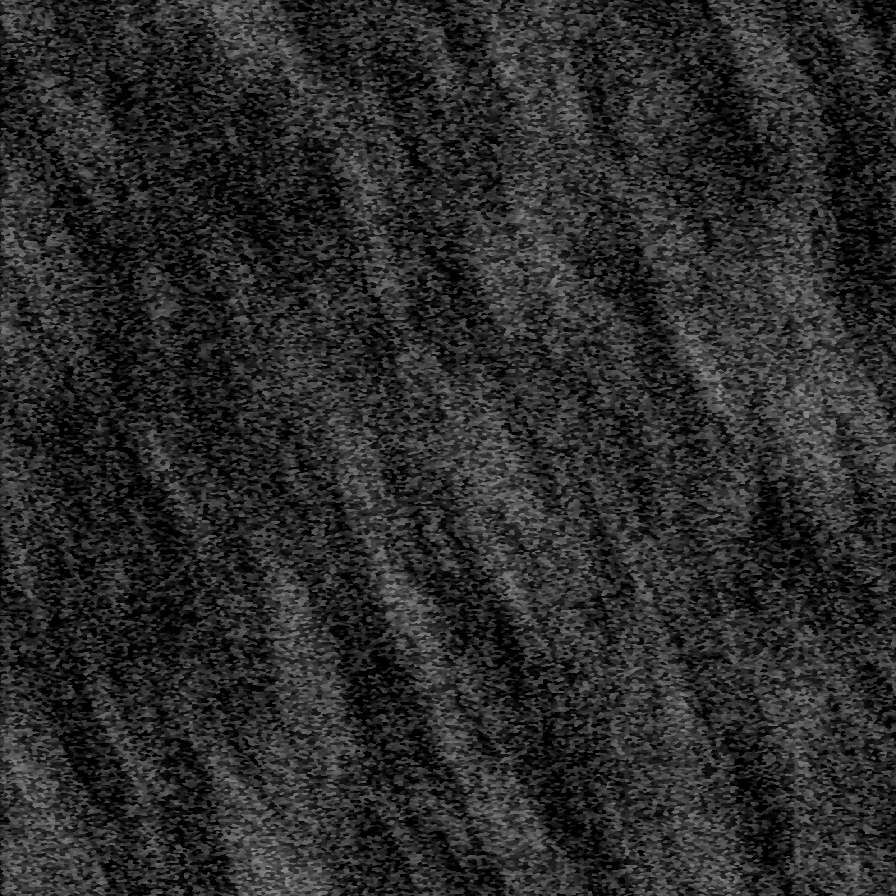
Give the GLSL for this texture, as a Shadertoy shader.

```glsl
// Dark brushed grain: short horizontal flecks of grey over soft slanted streaks.
// Both come from one smooth cellular noise, stretched sideways for the flecks
// and along the slant, in three layers of rising detail, for the streaks.

const float BASE_GREY = 0.162;
const float GRAIN_CONTRAST = 0.37;
const vec2  GRAIN_CELLS = vec2(195.0, 375.0);   // flecks per canvas side
const float GRAIN_SHARPNESS = 14.0;

const float STREAK_TILT = 0.36;                 // radians away from vertical
const vec2  STREAK_CELLS = vec2(17.0, 4.0);     // across, along
const float STREAK_CONTRAST = 0.18;
const float STREAK_SHARPNESS = 5.0;
const float STREAK_FALLOFF = 0.88;
const float STREAK_DETAIL = 2.1;
const int   STREAK_LAYERS = 3;
const float BEND = 0.006;

// Three random values in 0..1 for a cell
vec3 hash3(vec2 cell) {
    vec3 p = fract(cell.xyx * vec3(0.1031, 0.1030, 0.0973));
    p += dot(p, p.yxz + 33.33);
    return fract((p.xxy + p.yzz) * p.zyx);
}

// Cellular noise: each scattered point owns a random value, and the values
// blend softly where the cells meet. Result is centred on zero.
float cellular(vec2 p, float sharpness) {
    vec2 home = floor(p);
    vec2 local = p - home;
    float total = 0.0;
    float weightSum = 0.0;
    for (int y = -1; y <= 1; y++) {
        for (int x = -1; x <= 1; x++) {
            vec2 offset = vec2(x, y);
            vec3 rnd = hash3(home + offset);
            vec2 toPoint = offset + rnd.xy - local;
            float weight = exp(-sharpness * dot(toPoint, toPoint));
            total += weight * rnd.z;
            weightSum += weight;
        }
    }
    return total / weightSum - 0.5;
}

// Slanted streaks, gently bent, running from upper left to lower right
float streaks(vec2 uv) {
    vec2 along = vec2(sin(STREAK_TILT), -cos(STREAK_TILT));
    vec2 across = vec2(-along.y, along.x);
    vec2 p = vec2(dot(uv, across), dot(uv, along));
    p.x += BEND * (sin(p.y * 9.0 + p.x * 7.0) + sin(p.y * 17.0 - p.x * 11.0));

    float sum = 0.0;
    float amplitude = STREAK_CONTRAST;
    vec2 frequency = STREAK_CELLS;
    for (int i = 0; i < STREAK_LAYERS; i++) {
        vec2 shift = vec2(37.3, 61.7) * float(i + 1);
        sum += amplitude * cellular(p * frequency + shift, STREAK_SHARPNESS);
        amplitude *= STREAK_FALLOFF;
        frequency *= STREAK_DETAIL;
    }
    return sum;
}

void mainImage(out vec4 fragColor, in vec2 fragCoord) {
    vec2 uv = fragCoord / iResolution.y;
    float grain = GRAIN_CONTRAST * cellular(uv * GRAIN_CELLS, GRAIN_SHARPNESS);
    float grey = BASE_GREY + streaks(uv) + grain;
    fragColor = vec4(vec3(clamp(grey, 0.0, 1.0)), 1.0);
}
```
